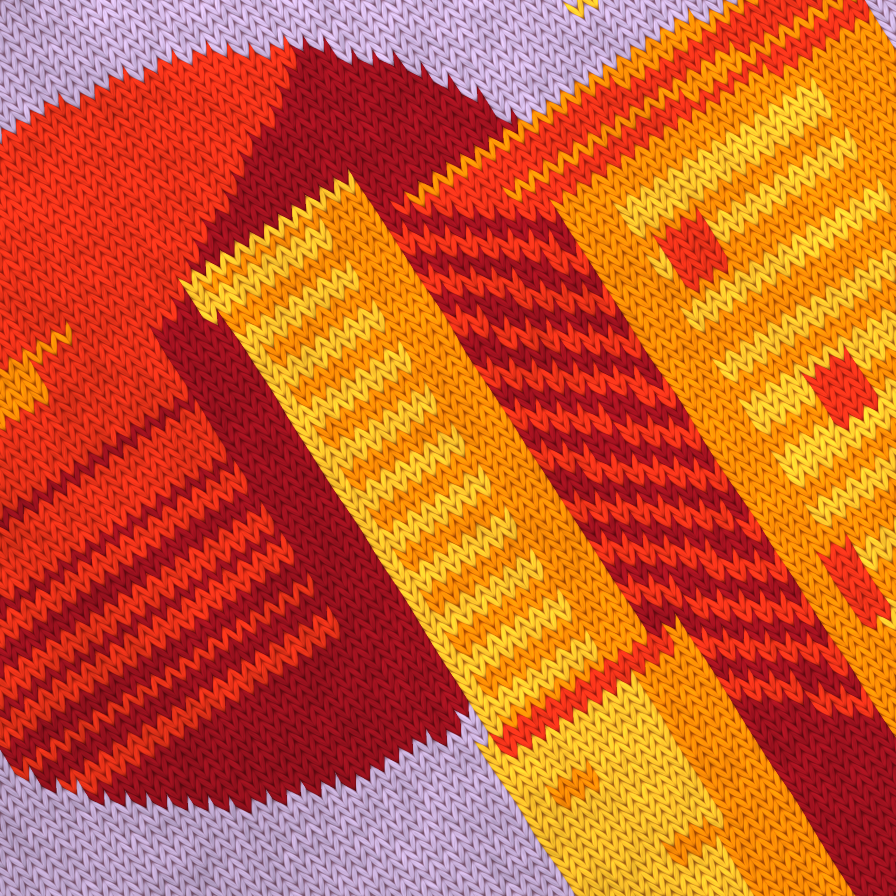
Reproduce this texture procedurally as a WebGL 1 fragment shader.

```glsl
precision highp float;
// Knitted fabric with a tilted city motif: a large sun, a narrow tower and a wide building.
// Each V-shaped stitch takes one yarn colour from the motif at its centre; the yarn is then
// shaded with rounded legs, dark gaps and fine fibres. Four samples per pixel smooth edges.

uniform vec2 u_resolution;

#define UNITS 768.0                   // design units across the canvas
#define TILT vec2(0.842, 0.540)       // direction of a knitted course
#define STITCH vec2(14.5, 10.5)       // stitch width and course height
#define LEG_SLANT 1.15                // courses climbed by each leg
#define WOBBLE 2.5                    // unevenness of the knitting
#define LAVENDER vec3(0.77, 0.68, 0.84)
#define RED vec3(0.93, 0.20, 0.10)
#define MAROON vec3(0.62, 0.07, 0.12)
#define ORANGE vec3(1.00, 0.56, 0.02)
#define YELLOW vec3(1.00, 0.77, 0.17)
#define GAP_TINT vec3(0.62, 0.48, 0.50)

float hash(vec2 p) {
  p = fract(p * vec2(0.1031, 0.1137));
  p += dot(p, p.yx + 33.3);
  return fract((p.x + p.y) * p.x * 17.0);
}

float noise(vec2 p) {
  vec2 i = floor(p), f = fract(p);
  f = f * f * (3.0 - 2.0 * f);
  return mix(mix(hash(i), hash(i + vec2(1, 0)), f.x),
             mix(hash(i + vec2(0, 1)), hash(i + vec2(1, 1)), f.x), f.y);
}

bool inBox(vec2 q, vec2 centre, vec2 halfSize) {
  vec2 d = abs(q - centre) - halfSize;
  return max(d.x, d.y) < 0.0;
}

// True on bars repeated along v, centred at "first"
bool onBar(float v, float first, float period, float halfWidth) {
  return abs(mod(v - first + 0.5 * period, period) - 0.5 * period) < halfWidth;
}

vec3 sunColour(vec2 q) {
  bool line = abs(q.y - 377.0) < 5.5;
  float lineHalf = mix(5.5, 10.5, smoothstep(440.0, 600.0, q.y));
  line = line || (q.y > 430.0 && onBar(q.y, 441.0, 36.0, lineHalf));
  bool shadow = q.x > -46.0 && q.y > 292.0 - 0.6 * q.x;
  vec3 c = (line || shadow || q.y > 613.0) ? MAROON : RED;
  if (inBox(q, vec2(-139, 273), vec2(34, 8)) || inBox(q, vec2(-176, 288), vec2(30, 22))) c = ORANGE;
  return c;
}

vec3 wideBuilding(vec2 q) {
  float roof = q.y - 327.0 - 0.05 * max(q.x - 330.0, 0.0);
  if (roof < 15.0) return ORANGE;
  if (roof < 41.0) return RED;
  if (roof < 55.0) return ORANGE;
  if (roof < 72.0) return RED;
  if (inBox(q, vec2(386, 500), vec2(18, 28)) || inBox(q, vec2(429, 674), vec2(18, 28))
      || inBox(q, vec2(345, 817), vec2(15, 36))) return RED;
  bool bars = q.y > 425.0 && q.x > 342.0 && q.x < 555.0 && onBar(q.y, 449.0, 50.6, 13.0);
  return bars ? YELLOW : ORANGE;
}

vec3 towerColour(vec2 q, float leftEdge) {
  bool rim = q.x < leftEdge + 12.0 || q.y < 298.0;
  bool bars = q.x < 126.0 && onBar(q.y, 321.0, 42.0, 11.0);
  return (rim || bars) ? YELLOW : ORANGE;
}

// Yarn colour at q: x along the course, y down the column of stitches
vec3 motif(vec2 q) {
  vec2 p = vec2(dot(q, TILT), dot(q, vec2(-TILT.y, TILT.x)));
  vec3 c = LAVENDER;
  // Sheared ellipse of the sun
  vec2 e = vec2(p.x - 203.0, p.y - 367.0 + 0.1 * (p.x - 203.0)) / vec2(355, 323);
  if (dot(e, e) < 1.0) c = sunColour(q);
  if (inBox(q, vec2(419, 271), vec2(9, 7))) c = YELLOW;
  // Wide building and its striped side wall
  bool wall = q.x > 172.0 && q.x < 308.0 - 0.05 * max(q.y - 780.0, 0.0) && p.y > 172.0;
  float roofLine = 327.0 + 0.05 * max(q.x - 330.0, 0.0);
  if (q.x > 203.0 && q.x < 620.0 && q.y > roofLine) c = wideBuilding(q);
  if (wall) {
    float across = p.x - 335.0 - 0.6 * (p.y - 180.0);
    float level = p.y - 0.12 * across;
    c = (level > 608.0 || onBar(level, 185.0, 38.0, 10.0)) ? MAROON : RED;
  }
  // Tower, red ledge and lower block
  float leftEdge = min(5.0 + 0.06 * (q.y - 288.0), 21.0);
  if (q.x > leftEdge && q.x < 174.0 && q.y > 288.0 && q.y < 762.0) c = towerColour(q, leftEdge);
  if (q.x > -5.0 && q.x < 198.0 && q.y > 764.0) {
    c = q.x < 145.0 - 0.05 * (q.y - 780.0) ? YELLOW : ORANGE;
    if (inBox(q, vec2(48, 833), vec2(19, 12)) || inBox(q, vec2(107, 926), vec2(24, 8))) c = ORANGE;
  }
  if (inBox(q, vec2(104, 769), vec2(83, 9))) c = RED;
  return c;
}

vec3 knit(vec2 uv) {
  vec2 p = vec2(uv.x, 1.0 - uv.y) * UNITS;
  vec2 q = vec2(dot(p, vec2(TILT.x, -TILT.y)), dot(p, TILT.yx));
  q += WOBBLE * (vec2(noise(p / 38.0), noise(p / 38.0 + 71.0)) - 0.5);
  // Stitch cell: mirrored legs slant up from the middle of the column
  float column = floor(q.x / STITCH.x);
  float side = fract(q.x / STITCH.x) - 0.5;
  float leg = abs(side) * 2.0;
  float course = q.y / STITCH.y + LEG_SLANT * leg;
  float row = floor(course);
  vec2 centre = vec2(column + 0.5, row + 0.5 - 0.5 * LEG_SLANT) * STITCH;
  vec3 yarn = motif(centre);
  // Rounded yarn, fibres along the leg, and a slightly different tone per stitch
  vec2 d = vec2(leg - 0.5, fract(course) - 0.5) * 2.0;
  float body = 1.0 - smoothstep(0.35, 1.25, dot(d * d, vec2(0.62, 0.85)));
  float fibre = noise(vec2(leg * 3.0 + column * 7.0, course * 6.0 + sign(side) * 19.0)) - 0.5;
  float tone = 1.0 + 0.10 * (hash(vec2(column * 2.0 + sign(side), row) + 300.0) - 0.5);
  tone += 0.15 * fibre + 0.10 * (noise(p / 90.0) - 0.5) - 0.06 * d.y;
  tone *= 0.94 + 0.08 * smoothstep(-0.5, 0.7, uv.x + uv.y - 0.6);
  return yarn * mix(GAP_TINT, vec3(1.04), body) * tone;
}

void main() {
  vec3 sum = vec3(0.0);
  for (int i = 0; i < 4; i++) {
    vec2 offset = vec2(mod(float(i), 2.0), floor(float(i) / 2.0)) * 0.5 - 0.25;
    sum += knit((gl_FragCoord.xy + offset) / u_resolution);
  }
  gl_FragColor = vec4(clamp(sum * 0.25, 0.0, 1.0), 1.0);
}
```
